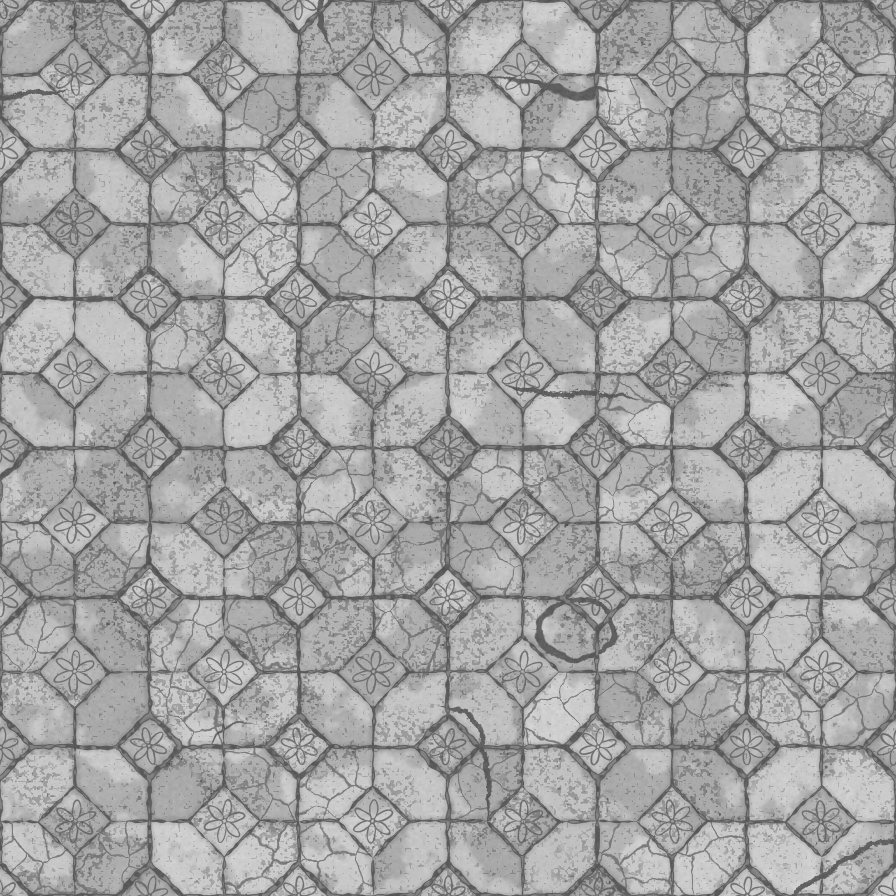
Write a WebGL 2 fragment shader that draws this texture.

```glsl
#version 300 es
precision highp float;
// Worn grey stone paving: a grid of clipped square slabs with flower diamonds
// on the corners and centres of every cell. Joints and petals are distance
// functions; stains, pits and cracks come from value noise and Voronoi edges.
uniform vec2 u_resolution;
out vec4 outColor;

const float REPEATS = 6.0;
const float CORNER_SIZE = 0.215, CENTRE_SIZE = 0.240;     // diamond half diagonals
const float CORNER_JOINT = 0.017, MAJOR_JOINT = 0.013;    // joint half widths
const float CENTRE_JOINT = 0.008, MINOR_JOINT = 0.008;
const float CORNER_PETAL = 0.125, CENTRE_PETAL = 0.142;   // flower radii
const float PETAL_STROKE = 0.0048, CRACK_WIDTH = 0.006, FISSURE_WIDTH = 0.016;
const float CRACKED_SHARE = 0.34;
const float STONE_LIGHT = 0.78, STONE_STAIN = 0.685, JOINT_DARK = 0.33, JOINT_DUST = 0.50;
const float SECTOR = 1.0471976;                           // sixth of a turn

float hash(vec2 p) { return fract(sin(dot(p, vec2(127.1, 311.7))) * 43758.5453); }
vec2 hash2(vec2 p) { return vec2(hash(p), hash(p + 57.3)); }

float noise(vec2 p) {
  vec2 i = floor(p), f = fract(p);
  f = f * f * (3.0 - 2.0 * f);
  return mix(mix(hash(i), hash(i + vec2(1, 0)), f.x),
             mix(hash(i + vec2(0, 1)), hash(i + vec2(1, 1)), f.x), f.y);
}

float fbm(vec2 p) {
  float sum = 0.0, amp = 0.5;
  for (int i = 0; i < 5; i++) {
    sum += amp * noise(p);
    p = mat2(1.6, 1.2, -1.2, 1.6) * p + 7.1;
    amp *= 0.5;
  }
  return sum;
}

// Distance to the border between the two nearest Voronoi seeds
float voronoiEdge(vec2 p) {
  vec2 cell = floor(p), near = vec2(9.0), next = vec2(9.0);
  for (int y = -1; y <= 1; y++)
    for (int x = -1; x <= 1; x++) {
      vec2 c = cell + vec2(x, y);
      vec2 r = c + hash2(c) - p;
      if (dot(r, r) < dot(near, near)) { next = near; near = r; }
      else if (dot(r, r) < dot(next, next)) next = r;
    }
  return dot(0.5 * (near + next), normalize(next - near));
}

// Distance to the outline of six elliptic petals
float flower(vec2 p, float radius, float turn) {
  float a = atan(p.x, p.y) + turn;
  a -= SECTOR * floor(a / SECTOR + 0.5);
  vec2 q = length(p) * vec2(sin(a), cos(a)) - vec2(0.0, radius * 0.55);
  vec2 axes = radius * vec2(0.19, 0.45);
  float k = length(q / axes);
  return abs(k * (k - 1.0) / max(length(q / (axes * axes)), 0.001));
}

float diamond(vec2 p, float size) { return (abs(p.x) + abs(p.y) - size) * 0.70711; }

float stroke(float d, float px) { return 1.0 - smoothstep(-px, px, d); }

void main() {
  vec2 p = gl_FragCoord.xy / u_resolution * REPEATS;
  float px = 0.75 * REPEATS / min(u_resolution.x, u_resolution.y);

  // Hand-cut wobble of all edges
  vec2 wobble = vec2(fbm(p * 7.0), fbm(p * 7.0 + 31.0)) - 0.48;
  vec2 w = p + 0.028 * wobble;
  vec2 corner = w - floor(w + 0.5), centre = fract(w) - 0.5;
  float dCorner = diamond(corner, CORNER_SIZE), dCentre = diamond(centre, CENTRE_SIZE);
  float dInlay = min(dCorner, dCentre);
  bool inlay = dInlay < 0.0;
  bool atCorner = dCorner < dCentre;

  // Joints, chipped unevenly along their length
  float major = min(abs(corner.x), abs(corner.y)) - MAJOR_JOINT;
  float minor = min(abs(centre.x), abs(centre.y)) - MINOR_JOINT;
  float joint = max(min(major, minor), -dInlay);
  joint = min(joint, min(abs(dCorner) - CORNER_JOINT, abs(dCentre) - CENTRE_JOINT));
  joint += 0.016 * (noise(p * 24.0) - 0.5);

  // Each slab has its own tone, stains and pitted areas
  vec2 flowerId = atCorner ? floor(w + 0.5) : floor(w) + 0.5;
  vec2 id = inlay ? flowerId * 2.0 + 40.0 : floor(w * 2.0);
  vec2 local = p + 9.0 * hash2(id);
  float stain = smoothstep(0.45, 0.53, fbm(local * 2.6));
  float tone = mix(STONE_LIGHT, STONE_STAIN, stain) + 0.06 * (hash(id + 3.7) - 0.5);
  float pitArea = smoothstep(0.38, 0.60, fbm(local * 3.2 + 17.0));
  float grain = noise(p * 43.0) * 0.55 + noise(p * 85.0 + 5.0) * 0.45;
  tone -= 0.19 * pitArea * smoothstep(0.48, 0.68, grain);
  tone += 0.07 * (grain - 0.5);
  tone -= 0.13 * smoothstep(0.80, 0.90, noise(p * 60.0 + 11.0));
  tone -= 0.07 * (1.0 - smoothstep(0.0, 0.035, joint));

  // Fine fractures inside some slabs
  float isCracked = step(hash(id + 8.3), CRACKED_SHARE) * (inlay ? 0.0 : 1.0);
  float crack = voronoiEdge(local * 4.2 + 0.5 * wobble) / 4.2;
  float cracks = isCracked * stroke(crack - CRACK_WIDTH * (0.5 + noise(p * 9.0)), px);
  tone = mix(tone, 0.43, 0.85 * cracks);

  // Carved flowers, each turned a little differently
  vec2 inlayPos = atCorner ? corner : centre;
  float radius = atCorner ? CORNER_PETAL : CENTRE_PETAL;
  float petals = flower(inlayPos, radius, 0.5 * (hash(flowerId + 2.1) - 0.5));
  float carved = stroke(petals - PETAL_STROKE * (0.65 + 0.7 * noise(p * 20.0)), px);
  tone = mix(tone, 0.37, inlay ? 0.85 * carved : 0.0);

  // Long wandering fissures that fade in and out across the slabs
  vec2 f = p + 0.10 * wobble;
  float level = noise(f * 0.95 + 4.3);
  float slope = length(vec2(dFdx(level), dFdy(level))) * u_resolution.x / REPEATS;
  float fade = smoothstep(0.56, 0.70, noise(p * 0.8 + 23.0));
  float fissure = abs(level - 0.5) / max(slope, 0.45) - FISSURE_WIDTH * fade;
  float fissured = smoothstep(0.0, 0.25, fade) * stroke(fissure, px);

  // Dusty grout with darker rims
  float dust = smoothstep(0.35, 0.65, noise(p * 35.0 + 2.0)) * smoothstep(0.002, 0.012, -joint);
  float grout = mix(JOINT_DARK, JOINT_DUST, dust) + 0.10 * (grain - 0.5);
  tone = mix(tone, grout, max(0.92 * stroke(joint, px), 0.88 * fissured));
  outColor = vec4(vec3(clamp(tone, 0.0, 1.0)), 1.0);
}
```
